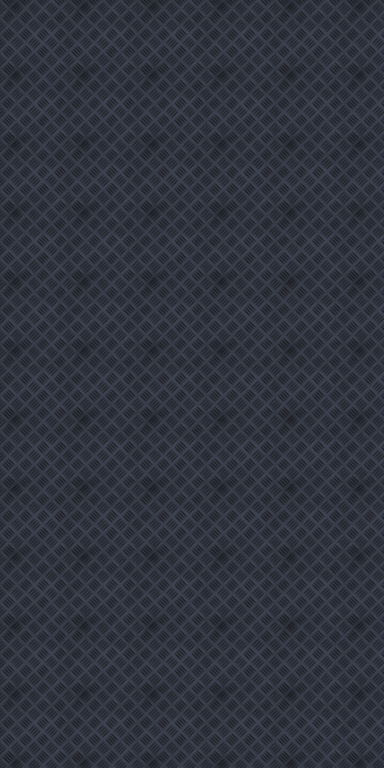
This texture is drawn by a WebGL 1 fragment shader. Its source:

```glsl
precision highp float;
// Worn dark steel tread plate: diamond cells of four grooves, alternating in direction.
uniform vec2 u_resolution;

float hash(vec2 p) {
  p = fract(p * vec2(0.1731, 0.2317));
  p += dot(p, p.yx + 19.19);
  return fract((p.x + p.y) * p.x * 7.31);
}

// Value noise that wraps after the given period
float noise(vec2 p, float period) {
  vec2 i = floor(p), f = fract(p);
  f = f * f * (3.0 - 2.0 * f);
  float a = hash(mod(i, period));
  float b = hash(mod(i + vec2(1.0, 0.0), period));
  float c = hash(mod(i + vec2(0.0, 1.0), period));
  float d = hash(mod(i + 1.0, period));
  return mix(mix(a, b, f.x), mix(c, d, f.x), f.y);
}

// Tapered stroke along x, centred on the origin
float stroke(vec2 p, float halfWidth, float soft) {
  float taper = 1.0 - pow(min(abs(p.x) / 0.41, 1.0), 2.0);
  return 1.0 - smoothstep(-soft, soft, abs(p.y) - halfWidth * taper);
}

// One tile is a unit square holding 4 x 4 diamonds of each direction
vec3 plate(vec2 tile, float soft) {
  vec2 q = tile * 4.0;
  vec2 grid = vec2(q.x + q.y, q.x - q.y);
  vec2 id = floor(grid);
  vec2 f = grid - id - 0.5;
  float turned = mod(id.x + id.y, 2.0);
  if (turned > 0.5) f = f.yx;

  // Wear is shared by the same cell of every tile
  vec2 center = vec2(id.x + id.y + 1.0, id.x - id.y);
  float wear = hash(floor(mod(center, 8.0) + 0.5) + 3.0);

  // Lighter steel lanes around a shaded cell
  float edge = max(abs(f.x), abs(f.y));
  float inside = 1.0 - smoothstep(0.33, 0.47, edge);
  vec3 color = mix(vec3(0.222, 0.245, 0.292), vec3(0.188, 0.203, 0.242), inside);

  // Four grooves, each with a lit rim
  float groove = 0.0, rim = 0.0;
  for (int i = 0; i < 4; i++) {
    vec2 p = f - vec2(0.0, (float(i) - 1.5) * 0.215);
    groove = max(groove, stroke(p, 0.066, soft));
    rim = max(rim, stroke(p - vec2(0.0, 0.1), 0.035, soft));
  }
  float inBar = 1.0 - smoothstep(0.36, 0.43, abs(f.x));
  float depth = mix(0.95, 0.7, turned) * mix(0.7, 1.0, wear);
  color += vec3(0.027, 0.031, 0.038) * rim * inBar;
  color = mix(color, vec3(0.115, 0.122, 0.145), groove * inBar * depth);

  // Stains, grain and one slanted dark smudge per tile
  color *= 0.94 + 0.12 * noise(tile * 6.0, 6.0);
  color *= 0.95 + 0.10 * noise(tile * 48.0, 48.0);
  color *= 0.96 + 0.08 * wear;
  vec2 s = fract(tile - vec2(0.22, 0.08) + 0.5) - 0.5;
  vec2 along = vec2(s.x - s.y, s.x + s.y) * vec2(5.0, 9.0);
  return color * (1.0 - 0.24 * exp(-dot(along, along)));
}

void main() {
  float scale = 5.58 / u_resolution.x;
  float soft = clamp(scale * 1.3, 0.01, 0.04);
  vec3 color = vec3(0.0);
  // Average 3 x 3 samples for smooth edges
  for (int y = 0; y < 3; y++) {
    for (int x = 0; x < 3; x++) {
      vec2 pos = gl_FragCoord.xy + (vec2(float(x), float(y)) - 1.0) / 3.0;
      color += plate(vec2(pos.x, u_resolution.y - pos.y) * scale, soft);
    }
  }
  gl_FragColor = vec4(color / 9.0, 1.0);
}
```
